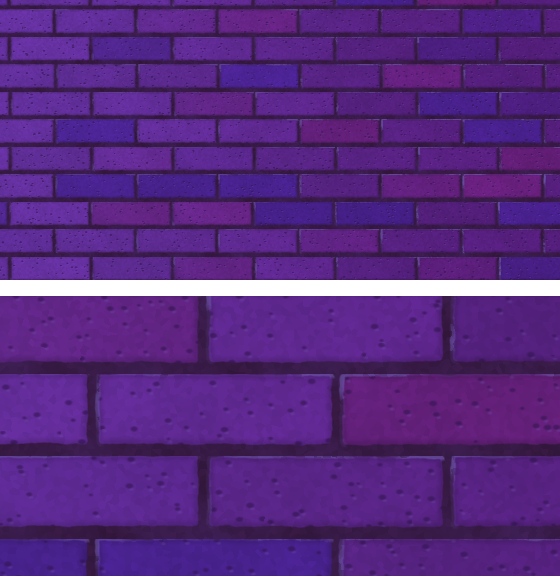
Top: the whole. Bottom: its middle third, enlarged.
Reproduce this texture procedurally as a Shadertoy shader.

```glsl
float hash(vec2 p) {
    vec3 q = fract(p.xyx * vec3(0.1031, 0.1030, 0.0973));
    q += dot(q, q.yzx + 33.33);
    return fract((q.x + q.y) * q.z);
}

// Cellular noise: x = distance to nearest point, y = random value of that point
vec2 cellular(vec2 p) {
    vec2 cell = floor(p), nearest = vec2(9.0, 0.0);
    for (int j = -1; j <= 1; j++)
    for (int i = -1; i <= 1; i++) {
        vec2 c = cell + vec2(i, j);
        vec2 point = c + vec2(hash(c + 3.7), hash(c + 91.3));
        float d = length(p - point);
        if (d < nearest.x) nearest = vec2(d, hash(c + 47.1));
    }
    return nearest;
}

float waves(vec2 p) {
    return (sin(p.x + 1.7 * sin(p.y * 0.8)) + sin(p.y * 1.3 + 2.1 * sin(p.x * 0.6))
          + 0.6 * sin(p.x * 2.7 - p.y * 2.1)) / 2.6;
}

float boxDistance(vec2 p, vec2 halfSize, float radius) {
    vec2 q = abs(p) - halfSize + radius;
    return length(max(q, 0.0)) + min(max(q.x, q.y), 0.0) - radius;
}

void mainImage(out vec4 fragColor, in vec2 fragCoord) {
    vec2 uv = fragCoord / iResolution.xy;
    float pixel = 10.2 / iResolution.y;

    // One unit is one course of bricks, counted downward
    vec2 p = vec2(uv.x * 20.4, (1.0 - uv.y) * 10.2 + 0.655);
    float row = floor(p.y);
    float brickPitch = 2.965;
    float shift = mix(0.12, 0.68, mod(row, 2.0)) + 0.025 * (hash(vec2(row, 8.0)) - 0.5);
    float along = p.x / brickPitch - shift;
    vec2 id = vec2(floor(along), row);
    vec2 local = vec2((fract(along) - 0.5) * brickPitch, fract(p.y) - 0.425);
    local.y += 0.012 * (hash(id + 5.0) - 0.5) + 0.008 * local.x * (hash(id + 6.0) - 0.5);

    // Brick outline with slightly worn edges
    float d = boxDistance(local, vec2(1.415, 0.425), 0.04);
    d += 0.012 * waves(p * 9.0) + 0.006 * waves(p * 31.0);
    float brickMask = 1.0 - smoothstep(-pixel, pixel, d);

    // Brick tint: violet, with some blue and some magenta
    vec3 brick = mix(vec3(0.385, 0.185, 0.61), vec3(0.335, 0.12, 0.49), smoothstep(0.0, 0.95, uv.x));
    float blue = smoothstep(0.72, 0.88, hash(id + 21.0));
    float magenta = smoothstep(0.72, 1.0, hash(id + 64.0) + 0.3 * (uv.x - 0.5)) * (1.0 - blue);
    brick = mix(brick, vec3(0.26, 0.125, 0.56), 0.75 * blue);
    brick = mix(brick, vec3(0.43, 0.12, 0.47), 0.65 * magenta);
    brick *= 0.95 + 0.1 * hash(id + 12.0);
    brick *= 1.0 + 0.035 * waves(p * 2.3 + id * 5.0);

    // Fine grain and sparse pits lit on their lower side
    vec2 grain = cellular(p * 13.0);
    brick *= 0.96 + 0.08 * grain.y;
    vec2 pitSpace = p * vec2(4.5, 6.5);
    vec2 pit = cellular(pitSpace);
    vec2 pitLight = cellular(pitSpace - vec2(0.12, 0.25));
    float pitSize = 0.08 + 0.13 * hash(vec2(pit.y * 91.0, 2.0));
    float hole = (1.0 - smoothstep(pitSize - 0.1, pitSize + 0.1, pit.x)) * step(0.6, pit.y);
    float glint = (1.0 - smoothstep(0.03, 0.2, pitLight.x)) * step(0.68, pitLight.y);
    brick = mix(brick, vec3(0.43, 0.29, 0.66), 0.35 * glint);
    brick = mix(brick, vec3(0.2, 0.08, 0.32), 0.6 * hole);
    brick *= 1.0 - 0.14 * smoothstep(-0.1, 0.0, d);

    // Shadowed mortar
    vec3 mortar = vec3(0.22, 0.105, 0.28) * (0.94 + 0.12 * grain.y);
    mortar += vec3(0.02, 0.015, 0.045) * waves(p * 3.1);
    vec3 color = mix(mortar, brick, brickMask);

    // Pale, patchy mortar crumbs along top and left edges, heavier at the right
    float litSide = max(smoothstep(0.36, 0.41, -local.y), smoothstep(1.34, 1.4, -local.x));
    float rim = litSide * (1.0 - smoothstep(0.015, 0.03 + pixel, abs(d - 0.005)));
    float patches = smoothstep(-0.25, 0.65, waves(p * vec2(2.2, 3.7) + 4.0) + 0.5 * (grain.y - 0.5));
    color = mix(color, vec3(0.43, 0.34, 0.68), rim * (0.2 + 0.8 * patches) * mix(0.4, 0.85, uv.x));

    fragColor = vec4(color, 1.0);
}
```
